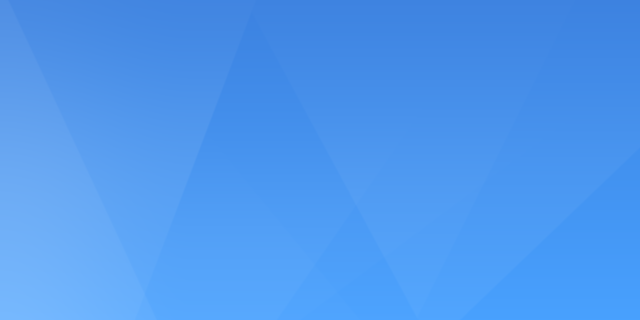
Reproduce this background procedurally as a WebGL 1 fragment shader.

```glsl
precision highp float;

uniform vec2 u_resolution;

#define SKY_TOP vec3(0.228, 0.503, 0.876)
#define SKY_BOTTOM vec3(0.284, 0.630, 0.995)
#define LEFT_BEAM 0.105
#define CORNER_BEAM 0.045
#define CORNER_GLOW 0.110
#define WEDGE_LIFT 0.022
#define RIGHT_BEAM 0.040
#define CENTER_BEAM 0.020
#define FACET 0.030
#define FAINT_FACET 0.014

// Coverage of the side left of a line from (bottomX, 0) to (topX, 1).
float leftOf(vec2 p, float bottomX, float topX) {
  float slope = topX - bottomX;
  float dist = (bottomX + slope * p.y - p.x) / sqrt(1.0 + slope * slope);
  return smoothstep(-0.004, 0.004, dist);
}

vec3 lighten(vec3 color, float amount) {
  return mix(color, vec3(1.0), amount);
}

void main() {
  vec2 p = gl_FragCoord.xy / u_resolution * vec2(2.0, 1.0);
  vec3 color = mix(SKY_BOTTOM, SKY_TOP, p.y);

  // Beams fade toward the top, facets only show in the lower part.
  float beamFade = mix(0.35, 1.08, 1.0 - smoothstep(0.35, 1.0, p.y));
  float facetFade = 1.0 - smoothstep(0.15, 0.70, p.y);

  // Broad beams on the left, brightest in the lower corner.
  float leftBeam = leftOf(p, 0.422, 0.800);
  float corner = leftOf(p, 0.490, 0.026);
  float cornerGlow = CORNER_GLOW * (1.0 - smoothstep(0.0, 0.6, p.x)) * (1.0 - 0.7 * p.y);
  color = lighten(color, LEFT_BEAM * beamFade * leftBeam);
  color = lighten(color, CORNER_BEAM * corner + cornerGlow);

  // A lifted central wedge and overlapping beams on its right.
  float notLeft = 1.0 - leftBeam;
  float rightSide = (1.0 - leftOf(p, 1.307, 0.766)) * notLeft;
  float rightBeam = leftOf(p, 1.4375, 2.481);
  float centerBeam = leftOf(p, 1.300, 1.797);
  color = lighten(color, WEDGE_LIFT * beamFade * (notLeft - rightSide));
  color = lighten(color, RIGHT_BEAM * beamFade * rightSide * rightBeam);
  color = lighten(color, CENTER_BEAM * beamFade * rightSide * centerBeam);

  // Soft facets crossing near the bottom center.
  float facets = FACET * leftOf(p, 0.865, 1.555);
  facets += FAINT_FACET * leftOf(p, 1.125, 0.305);
  facets += FAINT_FACET * leftOf(p, 0.9375, 2.279);
  color = lighten(color, facets * facetFade * notLeft);

  gl_FragColor = vec4(color, 1.0);
}
```
